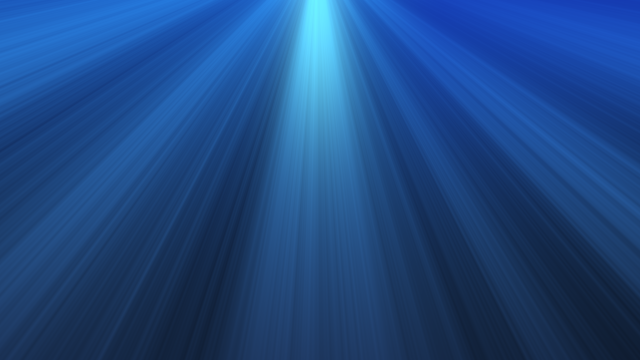
A Shadertoy shader for this background:

```glsl
// Blue light rays fanning down through deep water from a bright source above.

float hash(float n) {
    return fract(sin(n * 127.1) * 437.585);
}

// One-dimensional gradient noise, roughly -0.5 to 0.5.
float gradientNoise(float x) {
    float cell = floor(x), f = x - cell;
    float left = (hash(cell) * 2.0 - 1.0) * f;
    float right = (hash(cell + 1.0) * 2.0 - 1.0) * (f - 1.0);
    return mix(left, right, f * f * f * (f * (f * 6.0 - 15.0) + 10.0));
}

// Broad beams: angle, angular width, strength.
const vec3 BEAMS[7] = vec3[7](
    vec3(-1.24, 0.17, 0.72), vec3(-0.73, 0.16, 0.66), vec3(-0.49, 0.08, 0.18),
    vec3(0.29, 0.07, 0.30), vec3(0.53, 0.075, 0.36),
    vec3(0.87, 0.13, 0.60), vec3(1.27, 0.13, 0.60));

float beamLight(float angle) {
    float light = 0.17;
    for (int i = 0; i < 7; i++) {
        float offset = (angle - BEAMS[i].x) / BEAMS[i].y;
        light += BEAMS[i].z * exp(-offset * offset);
    }
    // Flat-topped central shaft.
    return light + 0.72 * (1.0 - smoothstep(0.14, 0.29, abs(angle)));
}

// Fine streaks, faded near the source where they crowd together.
float streaks(float angle, float radius) {
    float sum = 0.0, frequency = 11.0, amplitude = 0.22;
    for (int i = 0; i < 4; i++) {
        float fade = smoothstep(0.0, 0.009 * frequency, radius);
        sum += amplitude * fade * gradientNoise(angle * frequency + float(i) * 37.0);
        frequency *= 2.3;
    }
    return sum;
}

void mainImage(out vec4 fragColor, in vec2 fragCoord) {
    vec2 uv = fragCoord / iResolution.xy;
    float aspect = iResolution.x / iResolution.y;
    vec2 fromSource = vec2((uv.x - 0.496) * aspect, 1.139 - uv.y);
    float angle = atan(fromSource.x, fromSource.y);
    float height = uv.y, depth = 1.0 - uv.y;

    // Shadowed and lit water, both brighter toward the surface.
    vec3 shade = mix(vec3(0.062, 0.12, 0.21), vec3(0.08, 0.27, 0.66), pow(height, 2.0));
    vec3 lit = mix(vec3(0.125, 0.235, 0.405), vec3(0.145, 0.48, 0.87), pow(height, 1.1));
    lit += vec3(0.02, 0.02, 0.01) * sin(3.14159 * height);

    // Deeper blue in the upper right, dimmer water in the lower right.
    float rightSide = smoothstep(0.54, 0.70, uv.x);
    lit = mix(lit, vec3(0.10, 0.29, 0.77), 0.95 * rightSide * pow(height, 3.5));
    shade = mix(shade, vec3(0.07, 0.20, 0.66), rightSide * pow(height, 4.0));
    shade *= 1.0 - 0.3 * smoothstep(0.6, 1.0, uv.x) * depth;

    float light = beamLight(angle) + streaks(angle, length(fromSource));
    vec3 color = mix(shade, lit, clamp(light, 0.0, 1.25));

    // Cyan glow below the source, with a softer halo around it.
    float fall = exp(-pow(depth / 0.38, 2.0));
    float core = exp(-pow(fromSource.x / (0.078 + 0.13 * depth), 2.0));
    float halo = exp(-pow(fromSource.x / (0.20 + 0.20 * depth), 2.0));
    color += fall * (vec3(0.25, 0.40, 0.19) * core + vec3(0.03, 0.08, 0.07) * halo);

    fragColor = vec4(clamp(color, 0.0, 1.0), 1.0);
}
```
